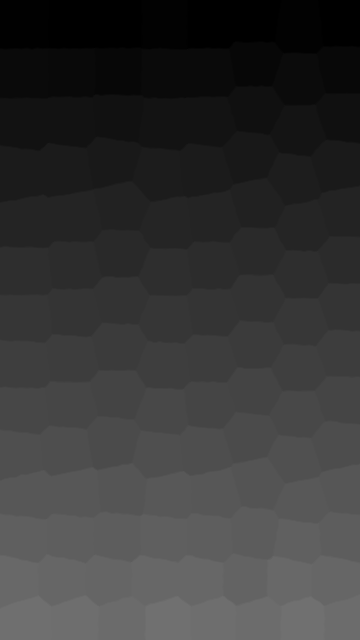
A Shadertoy shader for this background:

```glsl
// Vertical stagger of each column and sideways shift of each row, in cells
const float STAGGER[8] = float[](0.14, 0.02, -0.23, 0.16, 0.02, -0.27, 0.21, -0.09);
const float SHIFT[14] = float[](0.0, 0.0, 0.0, -0.12, 0.07, 0.05, 0.05,
                                0.0, -0.02, -0.12, 0.08, -0.02, -0.2, 0.07);

float hash(vec2 p) {
    return fract(sin(dot(p, vec2(127.1, 311.7))) * 43758.5);
}

float noise(vec2 p) {
    vec2 i = floor(p), f = fract(p);
    f = f * f * (3.0 - 2.0 * f);
    return mix(mix(hash(i), hash(i + vec2(1, 0)), f.x),
               mix(hash(i + vec2(0, 1)), hash(i + 1.0), f.x), f.y);
}

// Rows shrink slightly toward the bottom
float rowHeight(float k) {
    return 1.0104 * k - 0.000278 * k * k * k;
}

// Stagger fades near the top and bottom, less so in the right columns
vec2 cellCentre(ivec2 cell) {
    float i = float(cell.x), k = float(cell.y) + 0.5;
    float fade = cell.x < 5
        ? smoothstep(1.0, 5.0, k) * (1.0 - smoothstep(8.0, 12.0, k))
        : smoothstep(-1.0, 3.0, k) * (1.0 - smoothstep(10.0, 12.3, k));
    return vec2(0.5 + 0.998 * i - 0.007 * i * i + SHIFT[cell.y],
                rowHeight(k) + STAGGER[cell.x] * fade);
}

float cellGrey(ivec2 cell) {
    float depth = rowHeight(float(cell.y) + 0.5) + STAGGER[cell.x];
    float grain = 0.006 * (hash(vec2(cell)) - 0.5);
    return max(0.0, 0.0345 * depth - 0.017 + grain * step(1.0, float(cell.y)));
}

void mainImage(out vec4 fragColor, in vec2 fragCoord) {
    // Canvas is 7.5 cells wide and 13.33 high, measured from the top left
    vec2 cells = vec2(7.5, 13.333);
    vec2 uv = fragCoord / iResolution.xy;
    vec2 p = vec2(uv.x, 1.0 - uv.y) * cells;
    float pixel = cells.y / iResolution.y;

    // Slightly ragged borders
    p += 0.03 * (vec2(noise(p * 9.0), noise(p * 9.0 + 40.0)) - 0.5);

    // Nearest and second nearest cell
    float nearest = 1e3, second = 1e3;
    vec2 nearCentre = vec2(0), nextCentre = vec2(1);
    float grey = 0.0, nextGrey = 0.0;
    ivec2 home = ivec2(floor(p));
    for (int y = -2; y <= 2; y++)
    for (int x = -1; x <= 1; x++) {
        ivec2 cell = home + ivec2(x, y);
        if (cell.x < 0 || cell.x > 7 || cell.y < 0 || cell.y > 13) continue;
        vec2 centre = cellCentre(cell);
        float d = dot(p - centre, p - centre);
        if (d < nearest) {
            second = nearest; nextCentre = nearCentre; nextGrey = grey;
            nearest = d; nearCentre = centre; grey = cellGrey(cell);
        } else if (d < second) {
            second = d; nextCentre = centre; nextGrey = cellGrey(cell);
        }
    }

    // Smooth the border between the two
    float border = 0.5 * (second - nearest) / distance(nearCentre, nextCentre);
    grey = mix(grey, nextGrey, 0.5 * (1.0 - smoothstep(0.0, pixel, border)));
    fragColor = vec4(vec3(grey), 1.0);
}
```
